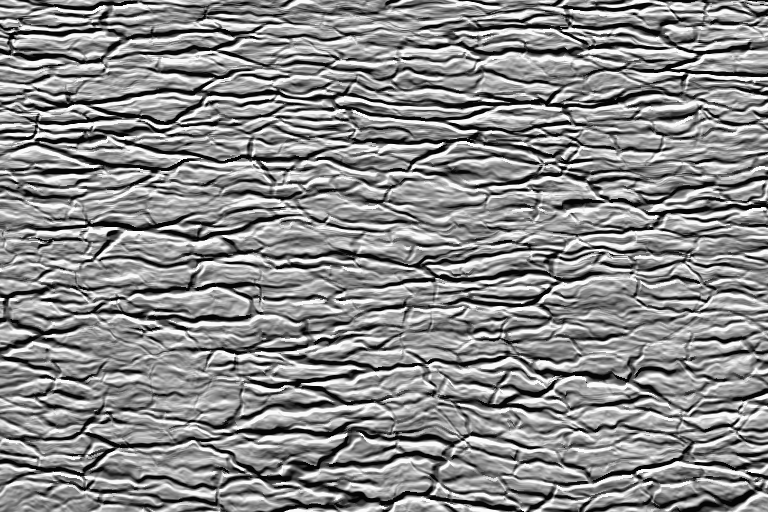
This texture map is drawn by a WebGL 1 fragment shader. Its source:

```glsl
precision highp float;

uniform vec2 u_resolution;

const vec2 PLATE_SCALE = vec2(4.6, 13.5);   // large plates per canvas height
const vec2 FLAKE_SCALE = vec2(8.5, 27.0);   // small flakes on the plates
const vec2 GRAIN_SCALE = vec2(15.0, 36.0);  // coarsest surface lumps
const vec2 LIGHT_STEP = vec2(-0.0016, 0.0062);
const float TOP_SQUEEZE = 0.35;             // layers get thinner upwards
const float CRACK_WIDTH = 0.0065;
const float CRACK_SOFTNESS = 0.0055;
const float PLATE_DEPTH = 0.85;
const float FLAKE_DEPTH = 0.5;
const float GRAIN_DEPTH = 0.85;
const float RELIEF_GAIN = 0.8;
const float CRACK_SHADE = 0.3;
const float BASE_TONE = 0.6;

float hash(vec2 p) {
  return fract(sin(dot(p, vec2(127.1, 311.7))) * 43758.5453);
}

vec2 hash2(vec2 p) {
  return vec2(hash(p), hash(p + 57.3));
}

float noise(vec2 p) {
  vec2 i = floor(p);
  vec2 f = fract(p);
  f = f * f * (3.0 - 2.0 * f);
  return mix(mix(hash(i), hash(i + vec2(1.0, 0.0)), f.x),
             mix(hash(i + vec2(0.0, 1.0)), hash(i + 1.0), f.x), f.y);
}

float grain(vec2 p) {
  float sum = 0.0;
  float amplitude = 1.0;
  for (int i = 0; i < 4; i++) {
    sum += amplitude * (noise(p) - 0.5);
    p = p * 2.03 + vec2(17.3, 9.1);
    amplitude *= 0.62;
  }
  return sum;
}

// Bends straight cell borders into ragged cracks.
vec2 warp(vec2 p) {
  vec2 broad = vec2(noise(p * vec2(4.0, 6.0)), noise(p * vec2(4.0, 6.0) + 31.7));
  vec2 ragged = vec2(noise(p * 19.0 + 5.1), noise(p * 19.0 + 73.9));
  vec2 fine = vec2(noise(p * 55.0 + 11.4), noise(p * 55.0 + 47.2));
  return p + (broad - 0.5) * vec2(0.08, 0.05)
           + (ragged - 0.5) * vec2(0.035, 0.022)
           + (fine - 0.5) * vec2(0.014, 0.009);
}

// Distance to the nearest cell border, measured in canvas heights.
float borderDistance(vec2 p, vec2 scale) {
  vec2 q = p * scale;
  vec2 cell = floor(q);
  vec2 nearest = vec2(8.0);
  vec2 second = vec2(9.0);
  for (int y = -1; y <= 1; y++) {
    for (int x = -1; x <= 1; x++) {
      vec2 id = cell + vec2(float(x), float(y));
      vec2 r = id + 0.08 + 0.84 * hash2(id) - q;
      if (dot(r, r) < dot(nearest, nearest)) {
        second = nearest;
        nearest = r;
      } else if (dot(r, r) < dot(second, second)) {
        second = r;
      }
    }
  }
  float gap = dot(second, second) - dot(nearest, nearest);
  return 0.5 * gap / max(length((second - nearest) * scale), 0.001);
}

// Crack depth from 0 to 1; the width fades in and out along its length.
float crack(vec2 p, vec2 scale, float width) {
  float presence = smoothstep(0.2, 0.65, noise(p * scale * vec2(1.1, 0.8) + 23.0));
  float w = width * presence;
  float d = borderDistance(p, scale);
  return (1.0 - smoothstep(0.35 * w, w + CRACK_SOFTNESS, d)) * mix(0.25, 1.0, presence);
}

// Returns surface height and the depth of the large cracks.
vec2 bark(vec2 p) {
  vec2 layered = vec2(p.x, p.y + TOP_SQUEEZE * p.y * p.y);
  vec2 bent = warp(layered);
  float plates = crack(bent, PLATE_SCALE, CRACK_WIDTH);
  float flakes = crack(bent + 7.7, FLAKE_SCALE, 0.5 * CRACK_WIDTH);
  float lumps = grain(mix(layered, bent, 0.6) * GRAIN_SCALE);
  float height = GRAIN_DEPTH * lumps * (1.0 - 0.5 * plates)
               - PLATE_DEPTH * plates - FLAKE_DEPTH * flakes;
  return vec2(height, max(plates, 0.5 * flakes));
}

void main() {
  vec2 p = gl_FragCoord.xy / u_resolution.y;

  // Light from above: upper rims turn bright, lower rims dark.
  vec2 here = bark(p);
  float relief = here.x - bark(p + LIGHT_STEP).x;

  float tone = BASE_TONE + RELIEF_GAIN * relief - CRACK_SHADE * here.y;
  tone += 0.08 * (noise(p * vec2(5.0, 14.0) + 3.0) - 0.5);
  gl_FragColor = vec4(vec3(clamp(tone, 0.02, 0.98)), 1.0);
}
```
